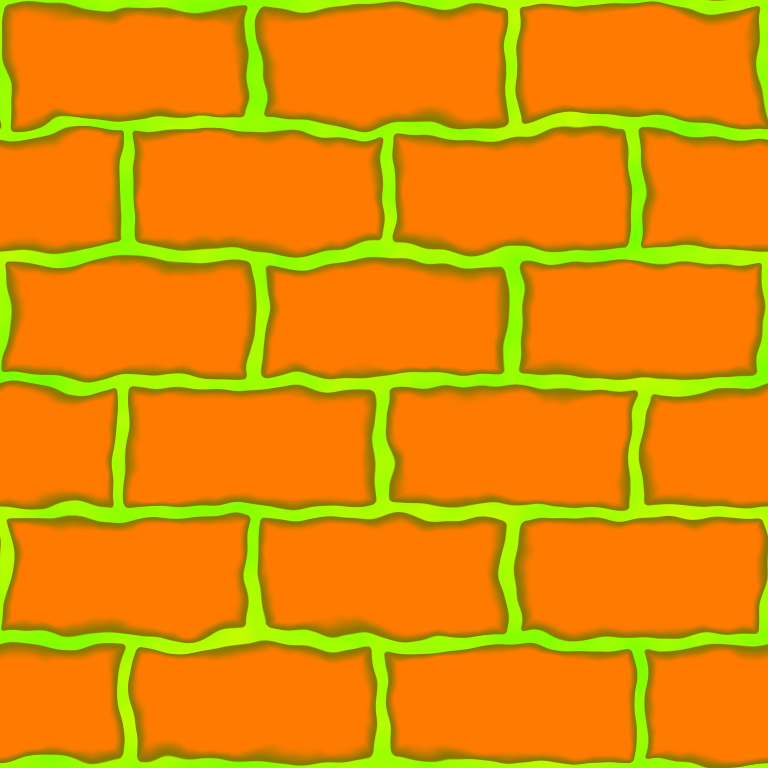
Write a Shadertoy shader that draws this pattern.

```glsl
// Running-bond brick wall, 3 bricks across and 6 rows, with wobbly glowing joints.
// Wrapping gradient noise bends the grid; a rounded-box distance per brick
// then separates mortar from brick and drives the dark, uneven rim.

vec2 gradientAt(vec2 cell, float period, float seed) {
    vec3 h = fract(vec3(mod(cell, period), seed).xyx * vec3(0.1031, 0.1030, 0.0973) + seed * 0.137);
    h += dot(h, h.yzx + 33.33);
    float angle = 6.2832 * fract((h.x + h.y) * h.z);
    return vec2(cos(angle), sin(angle));
}

// Gradient noise over the unit square, repeating after "period" cells
float wrapNoise(vec2 uv, float period, float seed) {
    vec2 p = uv * period, i = floor(p), f = p - i;
    vec2 u = f * f * f * (f * (f * 6.0 - 15.0) + 10.0);
    vec2 e = vec2(1.0, 0.0);
    float a = dot(gradientAt(i, period, seed), f);
    float b = dot(gradientAt(i + e.xy, period, seed), f - e.xy);
    float c = dot(gradientAt(i + e.yx, period, seed), f - e.yx);
    float d = dot(gradientAt(i + e.xx, period, seed), f - e.xx);
    return mix(mix(a, b, u.x), mix(c, d, u.x), u.y);
}

float wobble(vec2 uv, float seed) {
    return 0.021 * wrapNoise(uv, 9.0, seed) + 0.009 * wrapNoise(uv, 22.0, seed + 3.0);
}

float roundedBox(vec2 p, vec2 halfSize, float radius) {
    vec2 q = abs(p) - halfSize + radius;
    return min(max(q.x, q.y), 0.0) + length(max(q, 0.0)) - radius;
}

void mainImage(out vec4 fragColor, in vec2 fragCoord) {
    vec2 uv = fragCoord / iResolution.xy;

    // Bent grid, every other row shifted by half a brick
    vec2 grid = (uv + vec2(wobble(uv, 1.0), wobble(uv, 11.0))) * vec2(3.0, 6.0);
    grid.x += 0.5 * mod(floor(grid.y) + 1.0, 2.0);
    vec2 local = (fract(grid) - 0.5) / vec2(3.0, 6.0);

    // Negative inside the brick, positive in the joint
    float jointHalf = 0.0083 + 0.004 * wrapNoise(uv, 14.0, 21.0);
    float dist = roundedBox(local, vec2(1.0 / 6.0, 1.0 / 12.0) - jointHalf, 0.006);

    // Flat brick with a rim of varying reach and fine grain
    float reach = 0.015 + 0.014 * wrapNoise(uv, 10.0, 31.0) + 0.005 * wrapNoise(uv, 48.0, 37.0);
    float rim = 1.0 - smoothstep(0.0, max(reach, 0.004), -dist);
    vec3 brick = mix(vec3(1.0, 0.48, 0.0), vec3(0.52, 0.47, 0.0), rim);

    // Mortar drifting between green and lime
    float tint = 0.5 + 0.8 * wrapNoise(uv, 5.0, 41.0) + 0.3 * wrapNoise(uv, 26.0, 47.0);
    vec3 mortar = mix(vec3(0.46, 1.0, 0.0), vec3(0.78, 0.99, 0.0), clamp(tint, 0.0, 1.0));

    float edge = 0.8 / iResolution.y;
    fragColor = vec4(mix(brick, mortar, smoothstep(-edge, edge, dist)), 1.0);
}
```
